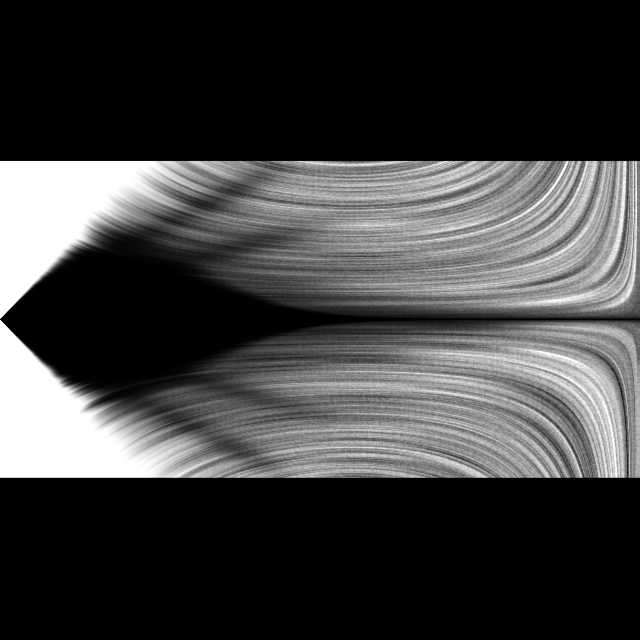
Give the GLSL for this background, as a three.js fragment shader.

```glsl
// A monochrome band of fine curved streaks, mirrored about a dark horizontal axis.
// A black wedge opens from the left edge against white; the streaks follow contours
// of a flow function, and tone is built from falloffs around axis, wedge and rays.

#define AXIS_Y 0.501
#define BAND_HALF 0.2475
#define BODY_TONE 0.60
#define STREAK_FREQ 170.0
#define STREAK_CONTRAST 0.95
#define GRAIN_FREQ 420.0
#define GRAIN_AMOUNT 0.22
#define WEDGE_SLOPE 1.05
#define WEDGE_REACH 0.25
#define CREST_X 0.55
#define EDGE_SOFT 0.001

varying vec2 vUv;

float hash(vec2 p) {
  return fract(sin(dot(p, vec2(127.1, 311.7))) * 43758.5453);
}

float noise(vec2 p) {
  vec2 cell = floor(p);
  vec2 f = fract(p);
  f = f * f * (3.0 - 2.0 * f);
  float low = mix(hash(cell), hash(cell + vec2(1.0, 0.0)), f.x);
  float high = mix(hash(cell + vec2(0.0, 1.0)), hash(cell + vec2(1.0, 1.0)), f.x);
  return mix(low, high, f.y);
}

// Contours sag flat at CREST_X and sweep away from the axis on both sides
float flowLine(float x, float d) {
  float leftPull = 1.17 * log((x + 0.15) / (CREST_X + 0.15));
  float rightPull = 0.75 * log(max(1.0 - x, 0.004) / (1.0 - CREST_X));
  return d * exp((0.8 + 2.0 * d) * (leftPull + rightPull));
}

// Three layers of noise, stretched along the flow
float streaks(float q, float x, float side) {
  float sum = 0.0;
  float weight = 0.45;
  float freq = STREAK_FREQ;
  for (int i = 0; i < 3; i++) {
    sum += weight * noise(vec2(q * freq + side * 57.0, x * 7.0 + float(i) * 19.0));
    freq *= 2.15;
    weight *= 0.75;
  }
  return sum / 1.04;
}

// Soft dark beam around a straight ray, fading out between two x positions
float darkRay(float x, float d, float slope, float offset, float width, float fadeFrom, float fadeTo) {
  float t = (d - slope * x - offset) / width;
  return exp(-t * t) * (1.0 - smoothstep(fadeFrom, fadeTo, x));
}

void main() {
  float x = vUv.x;
  float y = vUv.y - AXIS_Y;
  float d = abs(y);
  float side = step(0.0, y);

  float streak = streaks(flowLine(x, d), x, side);
  float grain = noise(vUv * GRAIN_FREQ) - 0.5;

  // Grey body, darkening toward the axis with a width that shrinks to the right
  float axisWidth = 0.9 * exp(-5.4 * x);
  float tone = BODY_TONE * (1.0 - exp(-d / axisWidth));

  // Dark beams leaving the wedge
  tone *= 1.0 - 0.55 * darkRay(x, d, 0.47, 0.03, 0.022, 0.36, 0.50);
  tone *= 1.0 - 0.50 * darkRay(x, d, 0.27, 0.012, 0.018, 0.36, 0.60);

  // Streaks and grain, strongest at the right
  float contrast = STREAK_CONTRAST * (1.0 + 0.7 * smoothstep(0.8, 1.0, x));
  tone *= 1.0 + contrast * (streak - 0.5) * 1.5 + GRAIN_AMOUNT * grain;

  // White field at the left, its edge frayed by the streaks
  float fray = (streak - 0.5) * 0.3 * smoothstep(0.02, 0.15, x);
  float steepness = d / max(x, 0.001) + fray;
  float innerEdge = mix(0.95, 0.48, smoothstep(0.0, 0.25, x));
  float white = smoothstep(innerEdge, 1.12, steepness);
  tone = mix(tone, 1.0, white);

  // Black wedge, closing into the axis
  float reach = x / WEDGE_REACH;
  float wedge = WEDGE_SLOPE * x * exp(-reach * reach);
  float spread = 0.35 * smoothstep(0.0, 0.2, x);
  float frayedDist = d * (1.0 + fray * 0.5);
  tone *= smoothstep(0.8 * wedge, wedge * (1.0 + spread) + EDGE_SOFT, frayedDist);

  // Clip to the horizontal band
  float band = 1.0 - smoothstep(BAND_HALF - EDGE_SOFT, BAND_HALF + EDGE_SOFT, d);
  gl_FragColor = vec4(vec3(clamp(tone, 0.0, 1.0) * band), 1.0);
}
```
